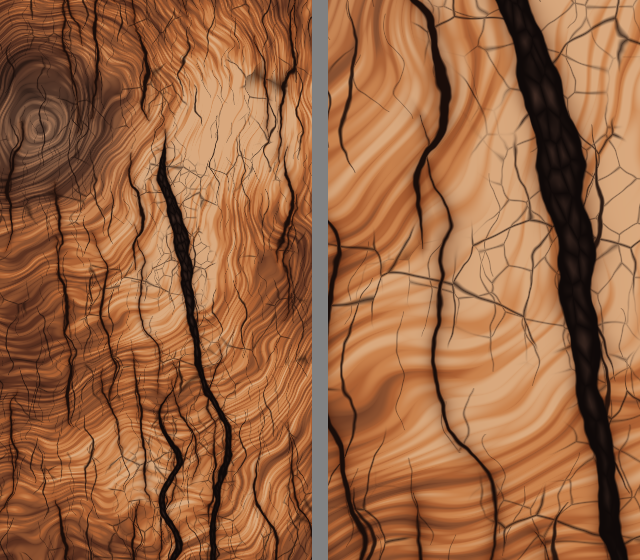
Left: the whole. Right: its middle third, enlarged.
Reproduce this texture procedurally as a Shadertoy shader.

```glsl
vec2 hash2(vec2 p) {
    return fract(sin(vec2(dot(p, vec2(127.1, 311.7)), dot(p, vec2(269.5, 183.3)))) * 43758.5);
}

// Layered sines, roughly -1 to 1
float waves(vec2 p) {
    float sum = 0.0, amp = 0.5;
    for (int i = 0; i < 5; i++) {
        p = mat2(0.8, 0.6, -0.6, 0.8) * p * 1.6 + 1.7;
        sum += amp * sin(p.x + 1.3 * sin(p.y));
        amp *= 0.6;
    }
    return sum;
}

// Cellular noise: distance to nearest point, gap to the second nearest
vec2 cells(vec2 p) {
    vec2 id = floor(p), near = vec2(9.0);
    for (int j = -1; j <= 1; j++)
    for (int i = -1; i <= 1; i++) {
        vec2 c = id + vec2(i, j);
        float d = length(c + hash2(c) - p);
        near = d < near.x ? vec2(d, near.x) : vec2(near.x, min(near.y, d));
    }
    return vec2(near.x, near.y - near.x);
}

// Scattered upright cracks, tapered at both ends
float checks(vec2 p, vec2 size, float width, float share) {
    float d = 1.0;
    vec2 id = floor(p / size);
    for (int j = -1; j <= 1; j++)
    for (int i = -1; i <= 1; i++) {
        vec2 c = id + vec2(i, j);
        vec2 place = hash2(c + size * 91.0), kind = hash2(c + 7.3 + size * 50.0);
        if (kind.x > share) continue;
        vec2 q = p - (c + 0.15 + 0.7 * place) * size;
        float halfLen = size.y * (0.3 + 0.6 * kind.y);
        float x = q.x + (place.x - 0.45) * 0.4 * q.y
                + size.x * 0.1 * sin(q.y / size.y * 7.0 + kind.y * 40.0);
        float taper = 1.0 - q.y * q.y / (halfLen * halfLen);
        d = min(d, abs(x) - width * (0.4 + kind.x / share) * taper
                 + max(abs(q.y) - halfLen, 0.0));
    }
    return d;
}

float bump(float x, float center, float spread) {
    x = (x - center) / spread;
    return exp(-x * x);
}

// Long winding split and its lower branch
float splits(vec2 p) {
    float y = p.y;
    float path = 0.297 + 0.14 * (0.766 - y) - 0.018 * bump(y, 0.68, 0.05)
               + 0.036 * bump(y, 0.22, 0.07) - 0.022 * bump(y, 0.0, 0.09);
    float width = mix(0.0055, 0.0125, bump(y, 0.58, 0.12)) * (1.0 - smoothstep(0.68, 0.775, y));
    float trunk = abs(p.x - path) - width + max(y - 0.77, 0.0);
    float branchPath = 0.303 + 0.016 * cos((y - 0.18) * 42.0) - 0.06 * max(y - 0.24, 0.0);
    float branchWidth = 0.0065 * (1.0 - smoothstep(0.12, 0.36, y));
    return min(trunk, abs(p.x - branchPath) - branchWidth + max(y - 0.35, 0.0));
}

vec3 woodColor(float t) {
    vec3 c = mix(vec3(0.19, 0.10, 0.07), vec3(0.36, 0.19, 0.12), smoothstep(0.08, 0.28, t));
    c = mix(c, vec3(0.54, 0.31, 0.18), smoothstep(0.28, 0.45, t));
    c = mix(c, vec3(0.68, 0.38, 0.20), smoothstep(0.45, 0.55, t));
    c = mix(c, vec3(0.79, 0.51, 0.30), smoothstep(0.55, 0.65, t));
    return mix(c, vec3(0.85, 0.66, 0.49), smoothstep(0.65, 0.82, t));
}

void mainImage(out vec4 fragColor, in vec2 fragCoord) {
    vec2 p = fragCoord / iResolution.y;
    float soft = 0.7 / iResolution.y + 0.0004;

    // Grain bends around a knot
    vec2 knot = p - vec2(0.07, 0.77);
    float knotDist = length(knot * vec2(1.0, 1.15));
    float ring = length(knot * vec2(1.0, 0.85)) + 0.05 * waves(p * 6.0 + 3.0);
    float along = p.x - p.y;
    float coarse = cells(vec2(ring * 48.0, along * 6.0)).x;
    float fine = cells(vec2(ring * 160.0, along * 16.0)).x;

    // Broad light and dark areas
    float tone = 0.5 + 0.2 * waves(p * 5.0) + 0.26 * (0.48 - coarse) + 0.32 * (0.48 - fine);
    tone += 0.035 * sin(ring * 600.0 + 3.0 * waves(p * 9.0));
    tone += 0.2 * bump(length((p - vec2(0.38, 0.82)) * vec2(1.3, 1.0)), 0.0, 0.17);
    tone += 0.12 * bump(length(p - vec2(0.29, 0.52)), 0.0, 0.18);
    tone -= 0.2 * (1.0 - smoothstep(0.02, 0.28, p.x)) * (1.0 - smoothstep(0.12, 0.5, p.y));
    tone -= 0.2 * bump(knotDist, 0.12, 0.06);
    vec3 color = woodColor(tone);
    float gray = dot(color, vec3(0.3, 0.59, 0.11));
    color = mix(color, gray * vec3(1.15, 0.97, 0.84), 0.6 * bump(knotDist, 0.0, 0.15));

    // Jagged crack layers
    vec2 w = p + vec2(0.009 * waves(p * 14.0) + 0.004 * waves(p * 45.0 + 9.0),
                      0.005 * waves(p * 20.0 + 5.0));
    float split = splits(p + 0.004 * vec2(waves(p * 40.0), 0.0));
    float nearSplit = exp(-max(split, 0.0) * 14.0);
    float large = checks(w, vec2(0.07, 0.19), 0.0025, 0.55);
    float medium = checks(w + 0.31, vec2(0.045, 0.095), 0.0012, 0.55);
    float small = checks(w + 0.77, vec2(0.026, 0.043), 0.0003, 0.5);
    float webWide = cells(w * vec2(23.0, 17.0)).y / 40.0 - 0.0004;
    float webFine = cells(w * vec2(46.0, 38.0) + 4.0).y / 84.0 - 0.0002;
    float patchy = waves(p * 17.0 + 8.0);
    float webMask = smoothstep(0.0, 0.4, patchy + 0.7 * nearSplit - 0.15);
    float fineMask = smoothstep(0.1, 0.5, nearSplit - 0.35 + 0.5 * patchy);

    float ink = 1.0 - smoothstep(-soft, soft, large);
    ink = max(ink, 0.9 * (1.0 - smoothstep(-soft, soft, medium)));
    ink = max(ink, 0.6 * (1.0 - smoothstep(-soft, soft, small)));
    ink = max(ink, 0.85 * webMask * (1.0 - smoothstep(-soft, soft, webWide)));
    ink = max(ink, 0.65 * fineMask * (1.0 - smoothstep(-soft, soft, webFine)));

    // Scorched rims, then the dark cracks
    float rim = exp(-max(min(large, split), 0.0) * 220.0);
    color *= mix(vec3(1.0), vec3(0.72, 0.62, 0.55), rim);
    color = mix(color, vec3(0.10, 0.05, 0.035), ink);

    // Bark-like inside of the split
    float bark = cells(vec2(p.x * 130.0 + p.y * 30.0, p.y * 60.0)).y;
    vec3 inside = mix(vec3(0.06, 0.035, 0.03), vec3(0.24, 0.16, 0.13),
                      bark * smoothstep(0.002, 0.008, -split));
    color = mix(color, inside, 1.0 - smoothstep(-soft, soft, split));
    fragColor = vec4(color, 1.0);
}
```
